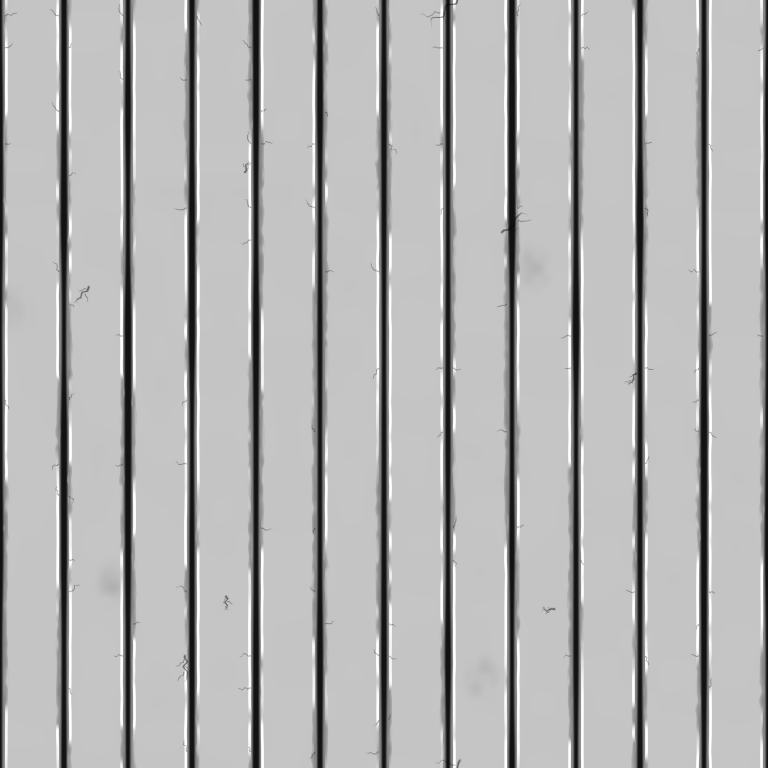
A Shadertoy shader for this texture map:

```glsl
float hash(vec2 p) {
    uvec2 q = uvec2(ivec2(p)) * uvec2(1597334673u, 3812015801u);
    uint h = (q.x ^ q.y) * 1597334673u;
    h = (h ^ (h >> 15)) * 2246822519u;
    return float((h ^ (h >> 13)) >> 8) / 16777216.0;
}

// Value noise that wraps after a whole number of cells
float noise(vec2 p, vec2 period) {
    vec2 i = floor(p), f = fract(p);
    f = f * f * (3.0 - 2.0 * f);
    vec2 a = mod(i, period), b = mod(i + 1.0, period);
    return mix(mix(hash(a), hash(vec2(b.x, a.y)), f.x),
               mix(hash(vec2(a.x, b.y)), hash(b), f.x), f.y);
}

vec2 rotate(vec2 p, float angle) {
    float c = cos(angle), s = sin(angle);
    return vec2(c * p.x + s * p.y, c * p.y - s * p.x);
}

// Jagged tapering line that starts at the origin and runs along +x
float strand(vec2 p, float len, float width, float seed) {
    float t = p.x / len;
    float bend = (noise(vec2(t * 5.0 + 8.0, seed), vec2(64)) - 0.5) * 0.3 * len * smoothstep(0.0, 0.3, t);
    float ends = smoothstep(-0.05, 0.05, t) * (1.0 - smoothstep(0.7, 1.0, t));
    float halfWidth = width * (1.0 - 0.7 * clamp(t, 0.0, 1.0));
    float soft = max(0.0012, 1.0 / iResolution.x);
    return ends * (1.0 - smoothstep(halfWidth - soft, halfWidth + soft, abs(p.y - bend)));
}

// Main strand with forks on alternating sides
float crack(vec2 p, float len, float seed) {
    float ink = strand(p, len, 0.0014, seed);
    for (int b = 0; b < 3; b++) {
        float k = float(b);
        float turn = (mod(k, 2.0) * 2.0 - 1.0) * (0.5 + 0.5 * hash(vec2(seed, k + 70.0)));
        vec2 fork = rotate(p - vec2(len * (0.15 + 0.22 * k), 0.0), turn);
        ink = max(ink, 0.75 * strand(fork, len * 0.45, 0.0006, seed + k + 1.0));
    }
    return ink;
}

void mainImage(out vec4 fragColor, in vec2 fragCoord) {
    vec2 uv = fragCoord / iResolution.xy;
    float soft = max(0.009, 8.0 / iResolution.x);

    // Twelve grooves, each with its own left and right lip
    float column = floor(uv.x * 12.0 + 0.5);
    float offset = uv.x * 12.0 - column;
    float groove = mod(column, 12.0);
    float lane = groove * 2.0 + step(0.0, offset);
    float dist = abs(offset);

    // Wear along each lip
    float broad = noise(vec2(uv.y * 9.0, lane + 30.0), vec2(9, 64));
    float fine = noise(vec2(uv.y * 44.0, lane + 5.0), vec2(44, 64));
    float wear = smoothstep(0.42, 0.72, 0.65 * broad + 0.35 * fine);
    float grain = noise(uv * vec2(240, 80), vec2(240, 80));
    float ragged = dist + (grain - 0.5) * 0.045 * wear + (fine - 0.5) * 0.012;

    // Plate, bright lip and dark groove
    float tone = 0.77 + 0.008 * (noise(uv * 24.0, vec2(24)) - 0.5);
    float lip = smoothstep(0.078 - soft, 0.078 + soft, dist)
              * (1.0 - smoothstep(0.118 - soft, 0.118 + soft, ragged));
    tone = mix(tone, mix(1.0, 0.7, wear), lip);
    float grime = wear * (1.0 - smoothstep(0.06, 0.14, ragged));
    tone *= 1.0 - 0.35 * grime * (0.5 + 0.5 * grain);
    float depth = noise(vec2(uv.y * 7.0, groove + 60.0), vec2(7, 128));
    float core = 0.008 + 0.022 * depth * depth;
    float wall = mix(0.07, 0.52, smoothstep(core, core + 0.05, dist));
    tone = mix(wall, tone, smoothstep(0.074 - soft, 0.074 + soft, ragged));

    // Short splinters that leave the lips
    float row = floor(uv.y * 24.0);
    vec2 splinterId = vec2(lane + 100.0, row);
    float chance = hash(splinterId);
    vec2 root = vec2((dist - 0.08) / 12.0, (fract(uv.y * 24.0) - 0.5) / 24.0);
    float lean = (hash(splinterId + 40.0) - 0.5) * 2.6;
    float splinter = strand(rotate(root, lean), 0.008 + 0.011 * hash(splinterId + 80.0), 0.0006, lane + row);
    tone *= 1.0 - 0.4 * splinter * step(0.8, chance);

    // Scattered cracks and faint smudges
    for (int i = 0; i < 8; i++) {
        float k = float(i);
        vec2 center = vec2(hash(vec2(k, 201)), hash(vec2(k, 202)));
        vec2 p = fract(uv - center + 0.5) - 0.5;
        float size = hash(vec2(k, 203));
        float angle = 6.2832 * hash(vec2(k, 204));
        float len = 0.018 + 0.05 * size * size * size;
        tone *= 1.0 - 0.5 * crack(rotate(p, angle), len, k * 5.0 + 9.0);

        vec2 stain = fract(uv - center.yx + 0.5) - 0.5;
        float blot = 1.0 - smoothstep(0.0, 0.03, length(stain * vec2(1.0, 0.7)));
        tone *= 1.0 - 0.12 * blot * step(0.55, size) * noise(uv * 60.0, vec2(60));
    }

    fragColor = vec4(vec3(clamp(tone, 0.0, 1.0)), 1.0);
}
```
